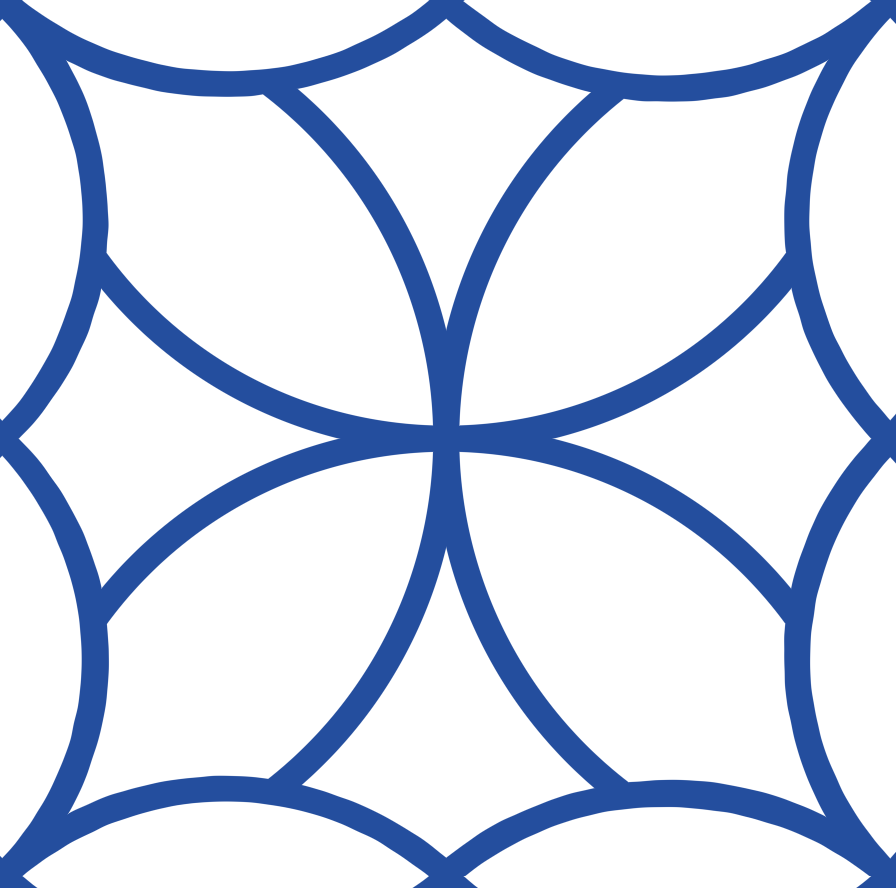
Give the GLSL for this pattern, as a Shadertoy shader.

```glsl
// A four-petal lattice tile in blue line on white: four arcs touch at the tile
// centre and end on a scalloped border of eight arcs. One folded quadrant gives
// all the circles by symmetry; noise makes the border line slightly uneven.

const vec3 PAPER = vec3(1.0);
const vec3 INK = vec3(0.14, 0.305, 0.62);

// Lengths are fractions of the canvas height.
const vec2 TILE = vec2(1.0, 0.986);
const vec2 TILE_CENTRE = vec2(-0.002, 0.006);
const float HALF_LINE = 0.0147;
const vec2 PETAL_RADIUS = vec2(0.5026, 0.488);   // upright, level arcs
const vec3 SIDE_ARC = vec3(0.7375, 0.247, 0.3425); // centre xy, radius
const vec3 CAP_ARC = vec3(0.2493, 0.773, 0.3762);
const float CAP_SKEW = 0.0026;    // alternating shift of the upper and lower arcs
const float WIDTH_DRIFT = 0.0022; // slow change in border width
const float ROUGHNESS = 0.0010;   // fine change in border width
const float TAU = 6.2831853;

float hash(vec2 cell) {
    vec3 h = fract(cell.xyx * vec3(0.1031, 0.1030, 0.0973));
    h += dot(h, h.yzx + 33.33);
    return fract((h.x + h.y) * h.z);
}

float noise(vec2 p) {
    vec2 cell = floor(p);
    vec2 f = fract(p);
    f = f * f * (3.0 - 2.0 * f);
    float low = mix(hash(cell), hash(cell + vec2(1, 0)), f.x);
    float high = mix(hash(cell + vec2(0, 1)), hash(cell + vec2(1, 1)), f.x);
    return mix(low, high, f.y);
}

float circle(vec2 p, vec2 centre, float radius) {
    return length(p - centre) - radius;
}

// Signed distance to the inked line, negative inside it.
float lattice(vec2 p) {
    vec2 local = p - TILE * round(p / TILE);
    vec2 q = abs(local);

    // Scalloped border
    float skew = -CAP_SKEW * sin(TAU * local.x / TILE.x) * sign(local.y);
    float side = circle(q, SIDE_ARC.xy, SIDE_ARC.z);
    float cap = circle(q, CAP_ARC.xy + vec2(0.0, skew), CAP_ARC.z);
    float wear = WIDTH_DRIFT * (noise(p * 7.0 + 20.0) - 0.5)
               + ROUGHNESS * (noise(p * 50.0 + 90.0) - 0.5);
    float border = min(abs(side), abs(cap)) - HALF_LINE - wear;

    // Petal arcs, cut off inside the border circles
    float upright = abs(circle(q, vec2(PETAL_RADIUS.x, 0.0), PETAL_RADIUS.x));
    float level = abs(circle(q, vec2(0.0, PETAL_RADIUS.y), PETAL_RADIUS.y));
    float petals = max(min(upright, level) - HALF_LINE, -min(side, cap));

    return min(border, petals);
}

void mainImage(out vec4 fragColor, in vec2 fragCoord) {
    float pixel = 1.0 / iResolution.y;
    vec2 p = (fragCoord - 0.5 * iResolution.xy) * pixel - TILE_CENTRE;
    float ink = 1.0 - smoothstep(-0.7 * pixel, 0.7 * pixel, lattice(p));
    fragColor = vec4(mix(PAPER, INK, ink), 1.0);
}
```
